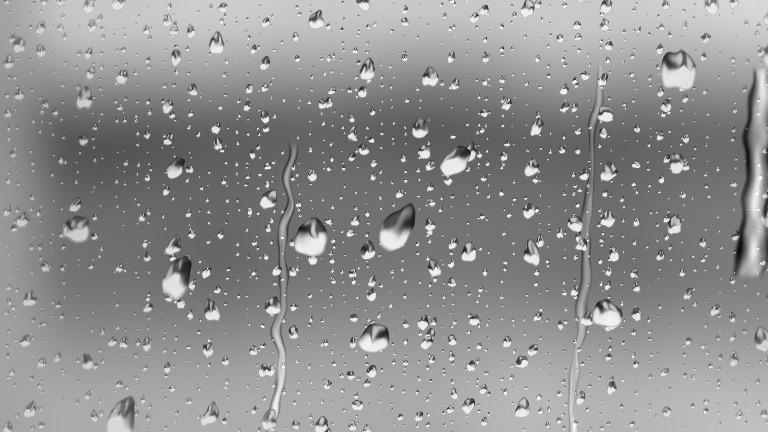
Give the GLSL for this texture, as a Shadertoy shader.

```glsl
// Raindrops and rivulets on a window pane in front of a blurred grey view.

const float SKY_TONE = 0.79;
const float DUSK_TONE = 0.43;
const float GROUND_TONE = 0.66;
const float GLINT_TONE = 0.95;
const float SHADOW_TONE = 0.10;
const float SHARP_BLUR = 0.0009;
const float EDGE_BLUR = 0.0045;

// Drop layers: cell size, smallest radius, largest radius, share of filled cells
const int LAYER_COUNT = 4;
const vec4 LAYERS[LAYER_COUNT] = vec4[](
    vec4(0.028, 0.0016, 0.0046, 0.62),
    vec4(0.060, 0.0045, 0.0105, 0.64),
    vec4(0.115, 0.0095, 0.0195, 0.68),
    vec4(0.250, 0.0290, 0.0420, 0.52));

// Rivulets: top point and bottom point, then half width and contrast
const int RIVULET_COUNT = 3;
const vec4 RIVULET_SPAN[RIVULET_COUNT] = vec4[](
    vec4(0.675, 0.68, 0.630, -0.05),
    vec4(1.390, 0.86, 1.315, -0.05),
    vec4(1.775, 0.85, 1.730, 0.35));
const vec2 RIVULET_LOOK[RIVULET_COUNT] = vec2[](
    vec2(0.013, 1.0), vec2(0.013, 0.8), vec2(0.036, 1.5));

vec3 hash3(vec2 p) {
    vec3 q = fract(p.xyx * vec3(0.1031, 0.1030, 0.0973));
    q += dot(q, q.yxz + 33.33);
    return fract((q.xxy + q.yzz) * q.zyx);
}

float noise(vec2 p) {
    vec2 i = floor(p), f = fract(p);
    f = f * f * (3.0 - 2.0 * f);
    float low = mix(hash3(i).x, hash3(i + vec2(1, 0)).x, f.x);
    float high = mix(hash3(i + vec2(0, 1)).x, hash3(i + vec2(1, 1)).x, f.x);
    return mix(low, high, f.y);
}

float bump(float x, float width) {
    return exp(-x * x / (width * width));
}

// Blurred view behind the glass
float viewTone(vec2 p, float width) {
    float y = p.y + 0.07 * (noise(p * vec2(4.5, 2.0) + 31.0) - 0.5);
    float tone = mix(DUSK_TONE, SKY_TONE, smoothstep(0.67, 1.0, y));
    tone = mix(tone, GROUND_TONE, 1.0 - smoothstep(0.02, 0.42, y));
    tone -= 0.055 * bump(y - 0.67, 0.10);
    tone -= 0.05 * bump(length(p - vec2(0.24, 0.68)), 0.16);
    tone += 0.05 * bump(length(p - vec2(1.15, 0.14)), 0.25);
    tone = mix(tone, 0.62, 0.75 * (1.0 - smoothstep(0.0, 0.17, p.x)));
    tone += 0.07 * smoothstep(0.75, 1.0, p.x / width);
    return tone + 0.06 * (noise(p * vec2(4.0, 2.5) + 7.0) - 0.5);
}

// Water running down: a pale core between darker edges
float addRivulet(float tone, vec2 p, int index, float blur) {
    vec4 span = RIVULET_SPAN[index];
    vec2 look = RIVULET_LOOK[index];
    float seed = float(index) * 17.0;
    float along = (p.y - span.w) / (span.y - span.w);
    float axis = mix(span.z, span.x, along);
    axis += 0.020 * (noise(vec2(p.y * 17.0, seed)) - 0.5);
    float halfWidth = look.x * (0.55 + 0.7 * noise(vec2(p.y * 22.0, seed + 5.0)));
    float u = (p.x - axis) / halfWidth;
    float soft = blur / halfWidth + 0.1;
    float mask = 1.0 - smoothstep(1.0 - soft, 1.0 + soft, abs(u));
    mask *= smoothstep(0.0, 0.05, along) * (1.0 - smoothstep(0.95, 1.0, along));
    float streak = noise(vec2(u * 2.0 + seed, p.y * 19.0)) - 0.5;
    float relief = 0.18 * bump(u - 0.1, 0.5) - 0.18 * bump(u + 0.75, 0.22);
    relief += 0.28 * streak - 0.14 * bump(u - 0.85, 0.18);
    return tone + mask * look.y * relief;
}

// One drop in units of its radius: returns tone and coverage
vec2 dropLook(vec2 q, vec3 rnd, float soft, float size) {
    vec2 seed = rnd.xy * 91.0;
    q.x -= mix(-0.12, 0.35, rnd.z) * q.y;
    q.y /= mix(1.05, mix(1.8, 1.35, size), rnd.x);
    q += 0.45 * (vec2(noise(q * 1.4 + seed), noise(q * 1.4 + seed + 19.0)) - 0.5);
    q.x *= 1.0 + 0.22 * q.y;
    float d = length(q);
    float ripple = noise(q * vec2(2.8, 1.3) + seed.yx);
    float bend = q.y + 0.6 * (ripple - 0.5) + 0.25 * (rnd.y - 0.5);
    float upper = mix(0.30, 0.80, smoothstep(0.25, 0.75, ripple));
    float tone = mix(GLINT_TONE, upper, smoothstep(-0.16, 0.12, bend));
    float side = smoothstep(-0.25, 0.55, q.x * (rnd.z < 0.6 ? -1.0 : 1.0));
    tone = mix(tone, SHADOW_TONE, mix(0.5, 0.9, size) * side * bump(bend - 0.2, 0.28));
    tone *= 1.0 - 0.4 * smoothstep(0.7, 1.0, d) * smoothstep(-0.6, 0.4, q.y);
    tone *= 1.0 - 0.25 * smoothstep(0.85, 1.0, d);
    return vec2(tone, 1.0 - smoothstep(1.0 - soft, 1.0 + soft, d));
}

// Scattered drops of one size class, partly lined up in columns
float addDrops(float tone, vec2 p, int index, float blur, float contrast) {
    vec4 layer = LAYERS[index];
    vec2 home = floor(p / layer.x);
    for (int k = 0; k < 9; k++) {
        vec2 cell = home + vec2(k % 3 - 1, k / 3 - 1);
        vec3 place = hash3(cell + float(index) * 57.0 + 11.0);
        vec3 rnd = hash3(cell + float(index) * 31.0 + 203.0);
        float column = hash3(vec2(cell.x, float(index) + 71.0)).x;
        if (index < 3) place.x = mix(place.x, column, 0.6);
        vec2 center = (cell + 0.1 + 0.8 * place.xy) * layer.x;
        float cluster = noise(center * vec2(9.0, 2.5) + 3.0) - 0.5;
        if (place.z > layer.w + 0.5 * cluster) continue;
        float radius = mix(layer.y, layer.z, pow(rnd.y, 1.6));
        float soft = clamp(blur / radius, 0.06, 0.9);
        vec2 look = dropLook((p - center) / radius, rnd, soft, float(index) / 3.0);
        tone = mix(tone, look.x, look.y * contrast);
    }
    return tone;
}

void mainImage(out vec4 fragColor, in vec2 fragCoord) {
    vec2 p = fragCoord / iResolution.y;
    float width = iResolution.x / iResolution.y;
    vec2 offCenter = (p - vec2(0.56 * width, 0.52)) / vec2(0.56 * width, 0.85);
    float defocus = smoothstep(0.45, 1.05, length(offCenter));
    float blur = max(mix(SHARP_BLUR, EDGE_BLUR, defocus), 0.7 / iResolution.y);
    float contrast = mix(0.95, 0.6, defocus);
    float tone = viewTone(p, width);
    for (int i = 0; i < LAYER_COUNT; i++) {
        tone = addDrops(tone, p, i, blur, contrast);
        if (i < RIVULET_COUNT) tone = addRivulet(tone, p, i, blur);
    }
    fragColor = vec4(vec3(clamp(tone, 0.0, 1.0)), 1.0);
}
```
